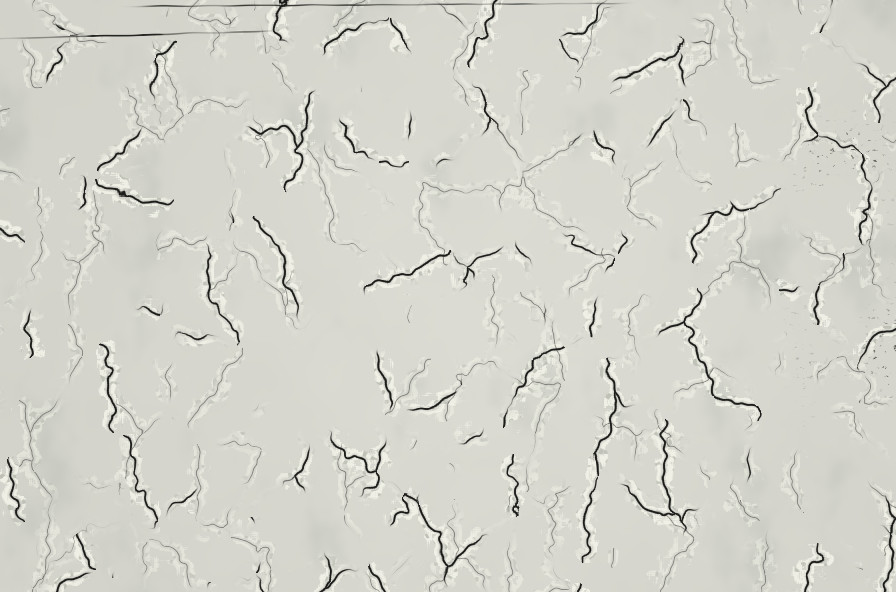
Write a Shadertoy shader that draws this texture.

```glsl
// Pale weathered plaster with broken dark cracks, faint hairlines and pitted patches.
// Cracks are warped Voronoi borders; each border gets its own strength, and
// gradient noise tapers it into separate pieces with crumbly rims.

const vec3 PLASTER = vec3(0.838, 0.838, 0.806);
const vec3 RIM = vec3(0.95, 0.95, 0.91);
const vec3 STAIN = vec3(0.74, 0.75, 0.71);
const vec3 INK = vec3(0.11, 0.11, 0.10);

vec2 hash2(vec2 p) {
    vec3 q = fract(p.xyx * vec3(0.1031, 0.1030, 0.0973));
    q += dot(q, q.yzx + 33.33);
    return fract((q.xx + q.yz) * q.zy);
}

float cornerSlope(vec2 cell, vec2 offset) {
    float angle = 6.2832 * hash2(cell).x;
    return dot(vec2(cos(angle), sin(angle)), offset);
}

float gradientNoise(vec2 p) {
    vec2 i = floor(p), f = fract(p), e = vec2(1.0, 0.0);
    vec2 u = f * f * f * (f * (f * 6.0 - 15.0) + 10.0);
    float low = mix(cornerSlope(i, f), cornerSlope(i + e, f - e), u.x);
    float high = mix(cornerSlope(i + e.yx, f - e.yx), cornerSlope(i + 1.0, f - 1.0), u.x);
    return mix(low, high, u.y);
}

float fbm(vec2 p) {
    float sum = 0.0, amp = 0.6;
    for (int k = 0; k < 4; k++) {
        sum += amp * gradientNoise(p);
        p = p * 2.03 + 17.3;
        amp *= 0.5;
    }
    return sum;
}

vec2 jagged(vec2 p) {
    vec2 bend = vec2(fbm(p * 9.0 + 3.0), fbm(p * 9.0 + 41.0));
    vec2 chip = vec2(gradientNoise(p * 46.0), gradientNoise(p * 46.0 + 29.0));
    return p + bend * 0.05 + chip * 0.011;
}

// x: distance to the nearest cell border, y: random value of it, zw: its normal
vec4 voronoiBorder(vec2 p) {
    vec2 home = floor(p), nearCell = home, nearVec = vec2(8.0);
    for (int j = -1; j <= 1; j++)
    for (int i = -1; i <= 1; i++) {
        vec2 cell = home + vec2(i, j);
        vec2 r = cell + hash2(cell + 50.0) - p;
        if (dot(r, r) < dot(nearVec, nearVec)) { nearVec = r; nearCell = cell; }
    }
    vec4 border = vec4(8.0, 0.0, 1.0, 0.0);
    for (int j = -2; j <= 2; j++)
    for (int i = -2; i <= 2; i++) {
        vec2 cell = nearCell + vec2(i, j);
        vec2 r = cell + hash2(cell + 50.0) - p;
        if (cell == nearCell) continue;
        vec2 normal = normalize(r - nearVec);
        float d = dot(0.5 * (r + nearVec), normal);
        if (d < border.x) border = vec4(d, hash2(cell + nearCell + 91.0).y, normal);
    }
    return border;
}

float stroke(float d, float halfWidth, float soft) {
    return 1.0 - smoothstep(halfWidth - soft, halfWidth + soft, d);
}

float span(float x, float a, float b, float soft) {
    return smoothstep(a - soft, a + soft, x) * (1.0 - smoothstep(b - soft, b + soft, x));
}

// x: dark line, y: rim beside it; the warp's stretch is divided out of the width
vec2 cracks(vec2 p, float scale, float halfWidth, float bias, float soft) {
    vec2 q = jagged(p) * scale * vec2(1.15, 0.87);
    vec4 border = voronoiBorder(q);
    vec2 slope = vec2(dot(border.zw, dFdx(q)), dot(border.zw, dFdy(q))) * iResolution.y;
    float d = border.x / max(length(slope), 0.3 * scale);
    float upright = 0.25 * (abs(border.z) - 0.6);
    float keep = smoothstep(0.5, 0.9, border.y + 1.3 * gradientNoise(p * 9.0 + scale) + bias + upright);
    float line = smoothstep(0.0, 0.6, keep) * stroke(d, halfWidth * (0.3 + 0.7 * keep), soft);
    return vec2(line, keep * span(d, 0.0045, 0.0115, 0.002));
}

void mainImage(out vec4 fragColor, in vec2 fragCoord) {
    vec2 p = fragCoord / iResolution.y;
    float soft = max(0.6 / iResolution.y, 0.0012);

    // Wall tone: lighter centre, cloudy stains, fine grain
    float centre = exp(-2.5 * dot(p - vec2(0.85, 0.5), p - vec2(0.85, 0.5)));
    vec3 color = PLASTER + 0.035 * (centre - 0.45) + 0.012 * fbm(p * 7.0);
    float stain = smoothstep(0.1, 0.5, fbm(p * vec2(6.0, 4.5) + 8.0) + 0.15 * (0.5 - centre));
    color = mix(color, STAIN, 0.6 * stain);

    // Main cracks and fainter hairlines, with rims that crumble light and dark
    float bias = 0.26 * centre - 0.19;
    vec2 bold = cracks(p + 3.7, 7.2, 0.0017, bias, soft);
    vec2 hair = cracks(p + 11.2, 8.5, 0.0007, -0.06, soft);
    float crumble = gradientNoise(p * 95.0);
    vec3 rimColor = mix(STAIN, RIM, smoothstep(-0.32, -0.08, crumble));
    color = mix(color, rimColor, 0.9 * max(bold.y, 0.6 * hair.y));
    color = mix(color, INK, 0.5 * hair.x);
    color = mix(color, INK, bold.x);

    // Pitted patches toward the right
    float patchMask = smoothstep(0.0, 0.3, fbm(p * 6.0 + 22.0) + 0.08)
        * span(p.x, 1.36, 1.6, 0.05) * span(p.y, 0.32, 0.78, 0.06);
    float pits = smoothstep(0.2, 0.4, fbm(p * vec2(85.0, 120.0) + 5.0));
    color = mix(color, INK, 0.8 * pits * patchMask);

    // Long level seams near the top
    float wobble = 0.002 * gradientNoise(p * 20.0);
    float lower = stroke(abs(p.y - 0.934 - 0.03 * p.x + wobble), 0.0012, soft) * span(p.x, -1.0, 0.45, 0.02);
    float upper = stroke(abs(p.y - 0.988 - 0.006 * p.x + wobble), 0.0012, soft) * span(p.x, 0.23, 1.05, 0.03);
    float wear = 0.55 + 0.7 * gradientNoise(vec2(p.x * 14.0, 2.5));
    float seam = lower * (0.7 * wear + span(p.x, 0.15, 0.27, 0.01)) + upper * wear;
    color = mix(color, INK, clamp(seam, 0.0, 0.95));

    fragColor = vec4(color, 1.0);
}
```
